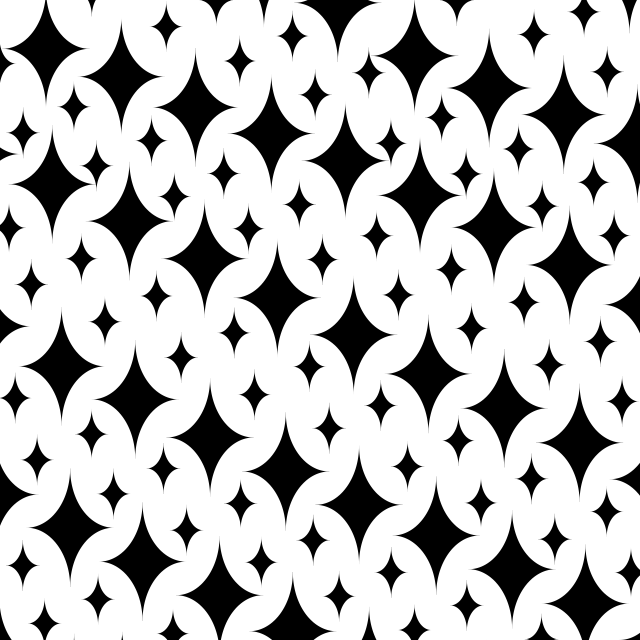
A WebGL 2 fragment shader for this pattern:

```glsl
#version 300 es
precision highp float;
// Black four-pointed stars on white, set on a slanted lattice.
// Each lattice cell holds one large star and two small ones below it;
// a fading ripple and a slight hash jitter loosen the spacing.

#define ORIGIN vec2(0.0716, 0.9557)
#define STEP_ALONG vec2(0.1172, -0.0547)
#define STEP_DOWN vec2(0.0117, -0.2604)
#define LARGE_RADII vec2(0.0680, 0.0924)
#define SMALL_RADII vec2(0.0260, 0.0395)
#define SMALL_RIGHT vec2(0.0456, -0.1094)
#define SMALL_LEFT vec2(-0.0352, -0.1484)
#define RIPPLE 0.031
#define JITTER 0.003
#define SAMPLES 3

uniform vec2 u_resolution;
out vec4 fragColor;

const vec3 PAPER = vec3(1.0);
const vec3 INK = vec3(0.0);

vec2 hash22(vec2 p) {
  vec3 h = fract(p.xyx * vec3(0.1031, 0.1030, 0.0973));
  h += dot(h, h.yzx + 33.33);
  return fract((h.xx + h.yz) * h.zy);
}

vec2 jitter(vec2 seed) {
  return (hash22(seed + 50.0) - 0.5) * 2.0 * JITTER;
}

// Vertical drift that starts at the first star and dies away along the sequence.
float ripple(vec2 cell) {
  float order = cell.x + 5.0 * cell.y;
  float fade = step(-0.5, order) * exp(-abs(order) / 8.0);
  return -RIPPLE * fade * cos(order * 0.5236);
}

// Approximate inside distance of a star bounded by four elliptic arcs.
float starDepth(vec2 p, vec2 radii) {
  vec2 q = abs(p) / radii;
  vec2 toCorner = max(1.0 - q, 0.0);
  float len = max(length(toCorner), 1e-4);
  float slope = max(length(toCorner / (len * radii)), 1.0);
  float arc = (len - 1.0) / slope;
  float box = (1.0 - max(q.x, q.y)) * min(radii.x, radii.y);
  return min(arc, box);
}

// Deepest star at p, searched over the neighbouring lattice cells.
float patternDepth(vec2 p) {
  mat2 lattice = mat2(STEP_ALONG, STEP_DOWN);
  vec2 home = round(inverse(lattice) * (p - ORIGIN));
  float depth = -1.0;
  for (int j = -1; j <= 1; j++) {
    for (int i = -1; i <= 1; i++) {
      vec2 cell = home + vec2(i, j);
      vec2 local = p - ORIGIN - lattice * cell;
      vec2 drift = vec2(0.0, ripple(cell));
      vec2 between = local - 0.5 * drift;
      float large = starDepth(local - drift - jitter(cell), LARGE_RADII);
      float right = starDepth(between - SMALL_RIGHT - jitter(cell + 17.0), SMALL_RADII);
      float left = starDepth(between - SMALL_LEFT - jitter(cell + 31.0), SMALL_RADII);
      depth = max(depth, max(large, max(right, left)));
    }
  }
  return depth;
}

void main() {
  float pixel = 1.0 / min(u_resolution.x, u_resolution.y);
  float subpixel = pixel / float(SAMPLES);

  // Average soft subsamples so the thin points stay fine.
  float coverage = 0.0;
  for (int y = 0; y < SAMPLES; y++) {
    for (int x = 0; x < SAMPLES; x++) {
      vec2 offset = (vec2(x, y) + 0.5) / float(SAMPLES) - 0.5;
      float depth = patternDepth((gl_FragCoord.xy + offset) * pixel);
      coverage += clamp(0.5 + depth / subpixel, 0.0, 1.0);
    }
  }
  coverage /= float(SAMPLES * SAMPLES);

  fragColor = vec4(mix(PAPER, INK, coverage), 1.0);
}
```
